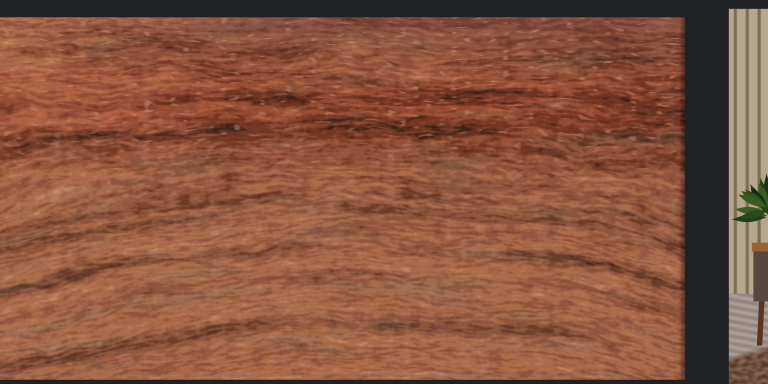
This texture is drawn by a WebGL 2 fragment shader. Its source:

```glsl
#version 300 es
precision highp float;

// A polished wood board on a charcoal ground, beside a narrow strip of a room.
// The grain is stretched gradient noise on a coordinate bent into low arches;
// the room is made of box masks, repeated grooves and a fan of leaves.

uniform vec2 u_resolution;
out vec4 fragColor;

float hash(vec2 cell) {
    uvec2 q = uvec2(ivec2(cell)) * uvec2(1597334673u, 3812015801u);
    uint h = (q.x ^ q.y) * 1597334673u;
    h = (h ^ (h >> 15)) * 2246822519u;
    return float((h ^ (h >> 13)) >> 8) / 16777216.0;
}

float cornerSlope(vec2 cell, vec2 offset) {
    float angle = 6.28318 * hash(cell);
    return dot(vec2(cos(angle), sin(angle)), offset);
}

float gradientNoise(vec2 p) {
    vec2 i = floor(p), f = fract(p), e = vec2(1.0, 0.0);
    vec2 u = f * f * f * (f * (f * 6.0 - 15.0) + 10.0);
    return mix(mix(cornerSlope(i, f), cornerSlope(i + e, f - e), u.x),
               mix(cornerSlope(i + e.yx, f - e.yx), cornerSlope(i + 1.0, f - 1.0), u.x), u.y);
}

float fbm(vec2 p) {
    float sum = 0.0, amplitude = 0.8;
    for (int i = 0; i < 3; i++) {
        sum += amplitude * gradientNoise(p);
        p = p * 2.03 + 17.3;
        amplitude *= 0.5;
    }
    return sum;
}

float box(vec2 p, vec2 low, vec2 high) {
    vec2 d = max(low - p, p - high);
    return clamp(0.5 - max(d.x, d.y) * u_resolution.y, 0.0, 1.0);
}

vec3 woodRamp(float tone) {
    vec3 c = mix(vec3(0.25, 0.14, 0.11), vec3(0.45, 0.23, 0.15), smoothstep(0.0, 0.27, tone));
    c = mix(c, vec3(0.57, 0.33, 0.24), smoothstep(0.27, 0.5, tone));
    c = mix(c, vec3(0.67, 0.42, 0.29), smoothstep(0.5, 0.74, tone));
    return mix(c, vec3(0.79, 0.57, 0.42), smoothstep(0.74, 1.1, tone));
}

vec3 wood(vec2 p) {
    // Growth lines: flat at the top, arched towards the bottom
    float bend = 0.13 * (1.0 - smoothstep(0.35, 0.8, p.y)) * pow(p.x - 0.95, 2.0);
    float v = p.y + bend + 0.025 * gradientNoise(p * vec2(3.0, 5.0))
            + 0.008 * gradientNoise(p * vec2(13.0, 20.0));
    vec2 g = vec2(p.x, v);
    float upper = smoothstep(0.3, 0.75, v);

    // Broad strands, streaks and fine fibres
    float tone = mix(0.67, 0.43, upper) + 0.32 * exp(-3.0 * length(p - vec2(0.0, 0.9)));
    tone += mix(0.18, 0.36, upper) * fbm(g * vec2(1.4, 17.0));
    tone += mix(0.24, 0.4, upper) * fbm(g * vec2(6.0, 55.0) + 31.0);
    tone += 0.3 * gradientNoise(g * vec2(26.0, 115.0) + 7.0);
    tone += 0.14 * gradientNoise(p * vec2(75.0, 110.0));
    tone += 0.07 * gradientNoise(p * vec2(38.0, 3.0));

    // Dark figure bands: centre, half width, strength
    vec3 bands[7] = vec3[7](vec3(0.16, 0.022, 0.3), vec3(0.35, 0.015, 0.42),
        vec3(0.28, 0.012, 0.2), vec3(0.455, 0.014, 0.3), vec3(0.495, 0.010, 0.36),
        vec3(0.66, 0.026, 0.22), vec3(0.74, 0.018, 0.18));
    float figure = 0.0;
    float ragged = v + 0.018 * gradientNoise(p * vec2(16.0, 38.0) + 3.0);
    for (int i = 0; i < 7; i++) {
        float d = (ragged - bands[i].x) / bands[i].y;
        float broken = smoothstep(-0.4, 0.3, gradientNoise(vec2(p.x * 2.6, float(i) * 5.3 + 0.4)));
        figure += bands[i].z * broken * exp(-d * d);
    }
    vec3 c = woodRamp(tone - figure);

    // Olive in the bands, red above the middle, violet along the top
    float olive = 0.8 * figure + 0.5 * smoothstep(0.05, 0.4, fbm(g * vec2(3.0, 22.0) + 53.0));
    c = mix(c, vec3(dot(c, vec3(0.4, 0.5, 0.1))) * vec3(1.18, 0.86, 0.66), clamp(olive, 0.0, 0.65));
    c *= mix(vec3(1.0), vec3(1.03, 0.9, 0.87), exp(-pow((p.y - 0.72) / 0.12, 2.0)));
    c = mix(c, vec3(0.5, 0.3, 0.29), 0.35 * smoothstep(0.8, 0.95, p.y) * smoothstep(0.1, 0.7, p.x));

    // Pale open pores
    float pore = smoothstep(0.24, 0.5, gradientNoise(g * vec2(30.0, 105.0) + 90.0));
    c = mix(c, vec3(0.75, 0.55, 0.46), 0.5 * pore * upper);
    return c * (1.0 - 0.4 * smoothstep(1.765, 1.784, p.x));
}

vec3 room(vec2 p) {
    // Grooved wall above a boarded floor and a rug
    float groove = abs(fract((p.x - 1.915) / 0.031 + 0.5) - 0.5) * 0.031;
    vec3 c = mix(vec3(0.47, 0.43, 0.33), vec3(0.71, 0.65, 0.55), smoothstep(0.001, 0.007, groove));
    vec3 ground = vec3(0.62, 0.57, 0.54) + 0.05 * sin(p.y * 330.0 + p.x * 60.0);
    vec3 rug = vec3(0.43, 0.31, 0.24) + 0.2 * gradientNoise(p * vec2(50.0, 90.0));
    ground = mix(ground, rug, smoothstep(0.08, 0.1, 0.17 - p.y + 0.3 * (p.x - 1.95)));
    c = mix(c, ground, box(p, vec2(1.8, -1.0), vec2(2.1, 0.235)));

    // Sideboard with a tapering leg
    float legX = 1.984 + 0.05 * (p.y - 0.22);
    c = mix(c, vec3(0.36, 0.2, 0.12), box(p, vec2(legX - 0.007, 0.1), vec2(legX + 0.007, 0.23)));
    c = mix(c, vec3(0.34, 0.27, 0.25), box(p, vec2(1.962, 0.215), vec2(2.1, 0.365)));
    c = mix(c, vec3(0.62, 0.38, 0.19), box(p, vec2(1.958, 0.345), vec2(2.1, 0.368)));

    // Fan of pointed leaves
    for (int i = 0; i < 13; i++) {
        float k = float(i), angle = 1.45 + k * 0.16;
        vec2 q = p - vec2(2.0, 0.43 + 0.03 * hash(vec2(k, 4.0)));
        vec2 along = vec2(cos(angle), sin(angle));
        float t = dot(q, along) / (0.07 + 0.035 * hash(vec2(k, 9.0)));
        float width = 0.011 * sin(3.14159 * clamp(t, 0.0, 1.0));
        float side = abs(q.x * along.y - q.y * along.x);
        float leaf = clamp((width - side) * u_resolution.y, 0.0, 1.0);
        c = mix(c, mix(vec3(0.08, 0.17, 0.07), vec3(0.24, 0.38, 0.14), hash(vec2(k, 2.0))), leaf);
    }
    return c;
}

void main() {
    vec2 p = gl_FragCoord.xy / u_resolution.y;
    vec3 c = vec3(0.12, 0.13, 0.14);
    c = mix(c, wood(p), box(p, vec2(-1.0, 0.011), vec2(1.784, 0.955)));
    c = mix(c, room(p), box(p, vec2(1.898, -1.0), vec2(3.0, 0.977)));
    fragColor = vec4(c, 1.0);
}
```
